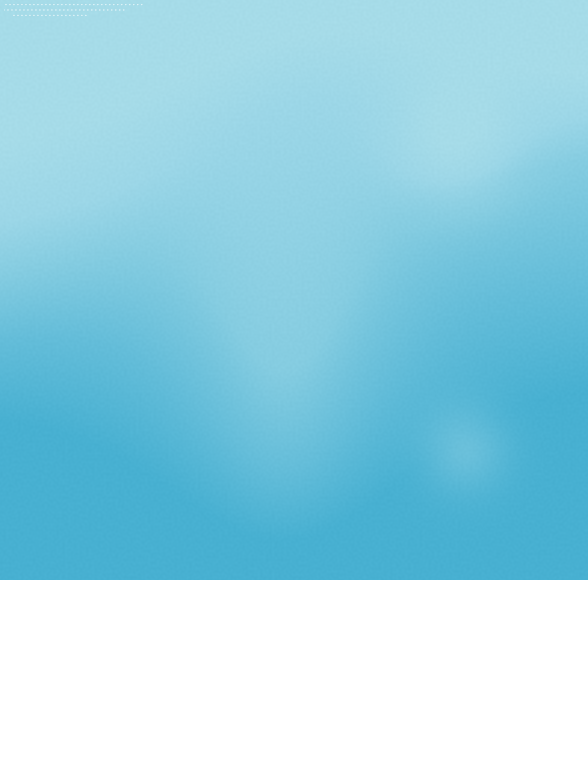
Give the GLSL for this background, as a WebGL 2 fragment shader.

```glsl
#version 300 es
precision highp float;

uniform vec2 u_resolution;
out vec4 outColor;

const int LEVELS = 5;
// Tones from deep to pale
const vec3 TONES[LEVELS] = vec3[](
    vec3(0.28, 0.69, 0.82), vec3(0.39, 0.74, 0.85), vec3(0.52, 0.80, 0.88),
    vec3(0.61, 0.84, 0.905), vec3(0.65, 0.86, 0.91));
// Contour of each tone, measured down from the top: left depth, right depth
const vec2 SLOPES[LEVELS] = vec2[](
    vec2(0.540, 0.501), vec2(0.443, 0.371), vec2(0.358, 0.208),
    vec2(0.289, 0.150), vec2(0.195, 0.117));
// Swell of each contour: height, centre, width
const vec3 SWELLS[LEVELS] = vec3[](
    vec3(0.182, 0.49, 0.28), vec3(0.204, 0.49, 0.20), vec3(0.197, 0.49, 0.14),
    vec3(-0.085, 0.50, 0.22), vec3(-0.109, 0.55, 0.35));
// Glows: centre, radius, strength in tone steps
const vec4 UPPER_GLOW = vec4(0.774, 0.189, 0.078, 1.3);
const vec4 LOWER_GLOW = vec4(0.791, 0.586, 0.055, 1.2);
const float PANEL_EDGE = 0.7552;
const float GRAIN_SCALE = 260.0;
const float GRAIN_STRENGTH = 0.014;
// Dotted rows in the corner
const int DOT_ROWS = 3;
const float DOT_SPACING = 0.0052;
const float DOT_RADIUS = 0.0009;
const float DOT_OPACITY = 0.65;

vec2 hashGradient(vec2 cell) {
    vec3 h = fract(cell.xyx * vec3(0.1031, 0.1030, 0.0973));
    h += dot(h, h.yzx + 33.33);
    float angle = 6.2832 * fract((h.x + h.y) * h.z);
    return vec2(cos(angle), sin(angle));
}

float gradientNoise(vec2 p) {
    vec2 cell = floor(p), f = fract(p);
    vec2 w = f * f * (3.0 - 2.0 * f);
    float a = dot(hashGradient(cell), f);
    float b = dot(hashGradient(cell + vec2(1, 0)), f - vec2(1, 0));
    float c = dot(hashGradient(cell + vec2(0, 1)), f - vec2(0, 1));
    float d = dot(hashGradient(cell + vec2(1, 1)), f - vec2(1, 1));
    return mix(mix(a, b, w.x), mix(c, d, w.x), w.y);
}

float contourDepth(int level, float x) {
    vec3 swell = SWELLS[level];
    float offset = (x - swell.y) / swell.z;
    return mix(SLOPES[level].x, SLOPES[level].y, x) + swell.x * exp(-offset * offset);
}

float glow(vec2 uv, float aspect, vec4 spot) {
    vec2 d = (uv - spot.xy) * vec2(aspect, 1.0) / spot.z;
    return spot.w * exp(-dot(d, d));
}

float cornerDots(vec2 p, float pixel) {
    float cover = 0.0;
    for (int i = 0; i < DOT_ROWS; i++) {
        float row = float(i);
        float start = 0.005 + 0.005 * row * (row - 1.0);
        float end = 0.187 - 0.012 * row * (row + 1.0);
        vec2 d = vec2((fract(p.x / DOT_SPACING + 0.5 * row) - 0.5) * DOT_SPACING,
                      p.y - 0.006 - 0.007 * row);
        float dot = 1.0 - smoothstep(-0.5 * pixel, 0.5 * pixel, length(d) - DOT_RADIUS);
        cover = max(cover, dot * step(start, p.x) * step(p.x, end));
    }
    return cover;
}

void main() {
    vec2 uv = gl_FragCoord.xy / u_resolution;
    uv.y = 1.0 - uv.y;
    float aspect = u_resolution.x / u_resolution.y;
    float pixel = 1.0 / u_resolution.y;
    vec2 p = uv * vec2(aspect, 1.0);

    // Rise through the tones between neighbouring contours
    float tone = 0.0;
    for (int i = 0; i < LEVELS - 1; i++) {
        float lower = contourDepth(i, uv.x);
        float upper = contourDepth(i + 1, uv.x);
        tone += clamp((lower - uv.y) / (lower - upper), 0.0, 1.0);
    }
    tone += glow(uv, aspect, UPPER_GLOW) + glow(uv, aspect, LOWER_GLOW);
    tone = clamp(tone, 0.0, float(LEVELS - 1));

    int index = min(int(tone), LEVELS - 2);
    vec3 color = mix(TONES[index], TONES[index + 1], tone - float(index));

    // Fine grain and corner dots
    color += GRAIN_STRENGTH * gradientNoise(p * GRAIN_SCALE);
    color = mix(color, vec3(1.0), DOT_OPACITY * cornerDots(p, pixel));

    // White lower panel
    float panel = smoothstep(-0.5 * pixel, 0.5 * pixel, uv.y - PANEL_EDGE);
    outColor = vec4(mix(color, vec3(1.0), panel), 1.0);
}
```
